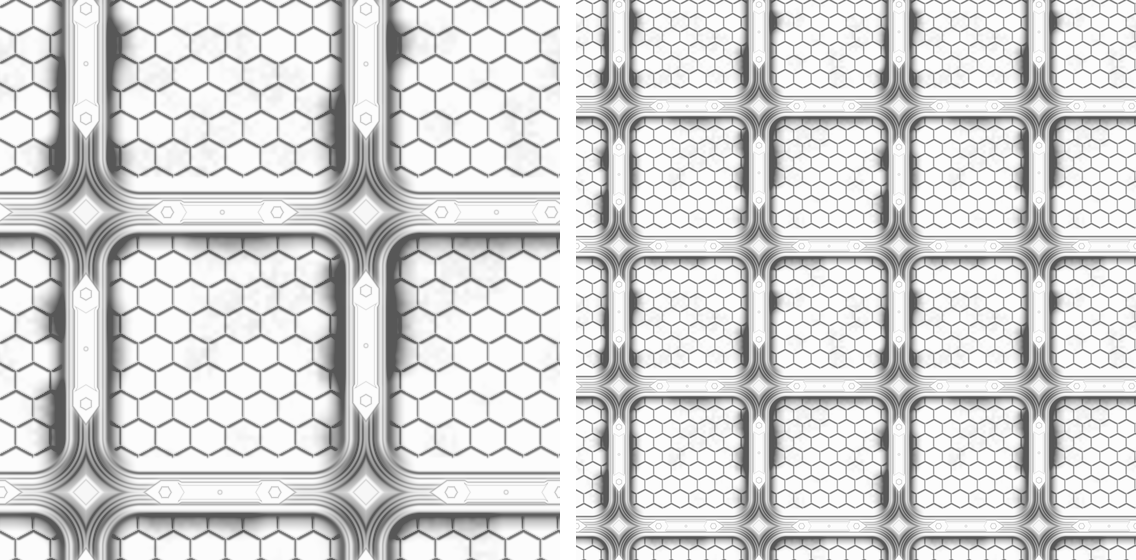
Left, the tile; right, the same tile 2 across and 2 down.
This texture map is drawn by a Shadertoy shader. Its source:

```glsl
const float REPEATS = 2.0;
const vec2 JOINT = vec2(0.307, 0.242);   // crossing of the bars inside a tile
const float OPENING = 0.42;              // half size of the panel opening
const float CORNER = 0.115;

float hash(vec2 p) {
    return fract(sin(dot(p, vec2(127.1, 311.7))) * 43758.5453);
}

// Value noise that wraps after a whole number of lattice cells
float wrapNoise(vec2 p, float period) {
    vec2 i = floor(p), f = fract(p);
    f = f * f * (3.0 - 2.0 * f);
    vec2 a = mod(i, period), b = mod(i + 1.0, period);
    return mix(mix(hash(a), hash(vec2(b.x, a.y)), f.x),
               mix(hash(vec2(a.x, b.y)), hash(b), f.x), f.y);
}

float band(float x, float center, float width) {
    float t = (x - center) / width;
    return exp(-t * t);
}

float fill(float d, float aa) {
    return 1.0 - smoothstep(-aa, aa, d);
}

// Pointy-top hexagon with unit width at radius 0.5
float hexDistance(vec2 p, float radius) {
    p = abs(p);
    return max(p.x, 0.5 * p.x + 0.866 * p.y) - radius;
}

vec2 hexLocal(vec2 p) {
    vec2 s = vec2(1.0, 1.7320508);
    vec2 a = p - s * round(p / s);
    vec2 b = p - s * (floor(p / s) + 0.5);
    return dot(a, a) < dot(b, b) ? a : b;
}

// Raised honeycomb: walls cast their shade downward into each cell
float honeycombInk(vec2 p) {
    vec2 h = hexLocal(p * vec2(8.0, 8.660254));
    float slope = 0.5 * abs(h.x) + 0.866 * abs(h.y);
    float edge = 0.5 - max(abs(h.x), slope);
    float sloped = smoothstep(-0.04, 0.04, slope - abs(h.x));
    float above = sloped * smoothstep(-0.05, 0.1, h.y);
    float right = (1.0 - sloped) * smoothstep(-0.1, 0.1, h.x);
    float wall = 0.2 * band(edge, 0.0, 0.035);
    float shade = 0.5 * above * band(edge, 0.045, 0.045);
    return wall + shade + 0.33 * right * band(edge, 0.025, 0.035);
}

// Concentric steps of the frame, lit from below
float frameInk(float d, vec2 n, float blotch) {
    float side = n.x * n.x;
    float up = n.y > 0.0 ? n.y * n.y : 0.0;
    float down = n.y < 0.0 ? n.y * n.y : 0.0;
    float diagonal = 4.0 * n.x * n.x * n.y * n.y;
    float well = smoothstep(-0.07, -0.005, d) * (1.0 - smoothstep(0.0, 0.014, d));
    float recess = smoothstep(-0.115, -0.02, d) * (1.0 - smoothstep(0.0, 0.014, d));

    float ink = up * (0.36 * band(d, 0.0, 0.013) + 0.28 * well + 0.4 * band(d, 0.037, 0.005));
    ink += side * (0.3 * band(d, -0.003, 0.018) + 0.28 * well + 0.42 * band(d, 0.041, 0.01));
    ink += side * 0.22 * band(d, 0.02, 0.004);
    ink += down * (0.55 * band(d, 0.012, 0.006) + 0.3 * band(d, 0.031, 0.004));
    ink += (side + 0.35 * up) * recess * 0.42 * blotch;

    // Grooves along the bars and around the rounded corners
    float outer = smoothstep(0.038, 0.052, d);
    float groove = band(d, 0.054, 0.004) + band(d, 0.069, 0.004) + band(d, 0.088, 0.006);
    ink += outer * (0.06 + 0.2 * side) + groove * (0.24 + 0.12 * side);
    ink += diagonal * 0.2 * smoothstep(0.0, 0.025, d) * (1.0 - smoothstep(0.09, 0.13, d));
    return ink;
}

// Pointed cover plate along x, shifted a little in every repeat
float coverPlate(float tone, vec2 g, float seed, float halfWidth, float aa) {
    vec2 id = mod(vec2(floor(g.x), floor(g.y + 0.5)), REPEATS);
    float shift = 0.07 * (hash(id + seed) - 0.5);
    vec2 p = vec2(fract(g.x) - 0.5 - shift, g.y - floor(g.y + 0.5));
    vec2 m = abs(p);
    float waist = halfWidth - 0.006 * (1.0 - smoothstep(0.135, 0.15, m.x));
    float d = max(m.y - waist, (m.x + 1.4 * m.y - 0.27) / 1.72);
    tone = mix(tone, 0.99, 0.65 * exp(-max(d, 0.0) * 130.0));
    tone = mix(tone, 0.99, fill(d, aa));
    tone -= 0.22 * band(d, 0.0, 0.003);

    // Bolts, end seams, inner edge and rivet
    float inside = fill(d + 0.006, aa);
    float bolt = hexDistance(p.yx - vec2(0.0, sign(p.x) * 0.196), 0.019);
    float marks = 0.2 * band(bolt, 0.0, 0.0028);
    marks += 0.1 * band(m.x - 0.6 * m.y, 0.128, 0.003);
    marks += 0.1 * band(d, -0.011, 0.0025) * step(m.x, 0.15);
    marks += 0.16 * band(length(p), 0.007, 0.003);
    return tone - marks * inside;
}

void mainImage(out vec4 fragColor, in vec2 fragCoord) {
    vec2 uv = fragCoord / iResolution.xy;
    float aa = REPEATS / min(iResolution.x, iResolution.y);
    vec2 g = uv * REPEATS - JOINT;
    vec2 p = fract(g) - 0.5;

    // Rounded opening and its outward direction
    vec2 q = max(abs(p) - (OPENING - CORNER), 0.0);
    float d = length(q) - CORNER;
    vec2 n = sign(p) * q / max(length(q), 0.0001);

    float blotch = smoothstep(0.3, 0.85, wrapNoise(uv * 14.0, 14.0));
    float grain = wrapNoise(uv * 96.0, 96.0);
    float limit = n.y < 0.0 ? -0.035 * n.y * n.y : 0.0;
    float floorMask = 1.0 - smoothstep(limit - 0.014, limit - 0.002, d);
    float ink = frameInk(d, n, blotch) + honeycombInk(p) * floorMask;
    ink += 0.07 * blotch * grain * floorMask;
    float tone = 1.0 - min(ink, 0.66);

    // Bright diamond at each crossing
    vec2 c = abs(g - round(g));
    float diamond = (c.x + c.y - 0.062) * 0.707;
    tone = mix(tone, 0.97, fill(diamond, 0.006));
    tone -= 0.12 * band(diamond, -0.012, 0.003);

    tone = coverPlate(tone, g, 3.0, 0.042, aa);
    tone = coverPlate(tone, g.yx, 17.0, 0.047, aa);
    fragColor = vec4(vec3(clamp(tone, 0.3, 0.99)), 1.0);
}
```
